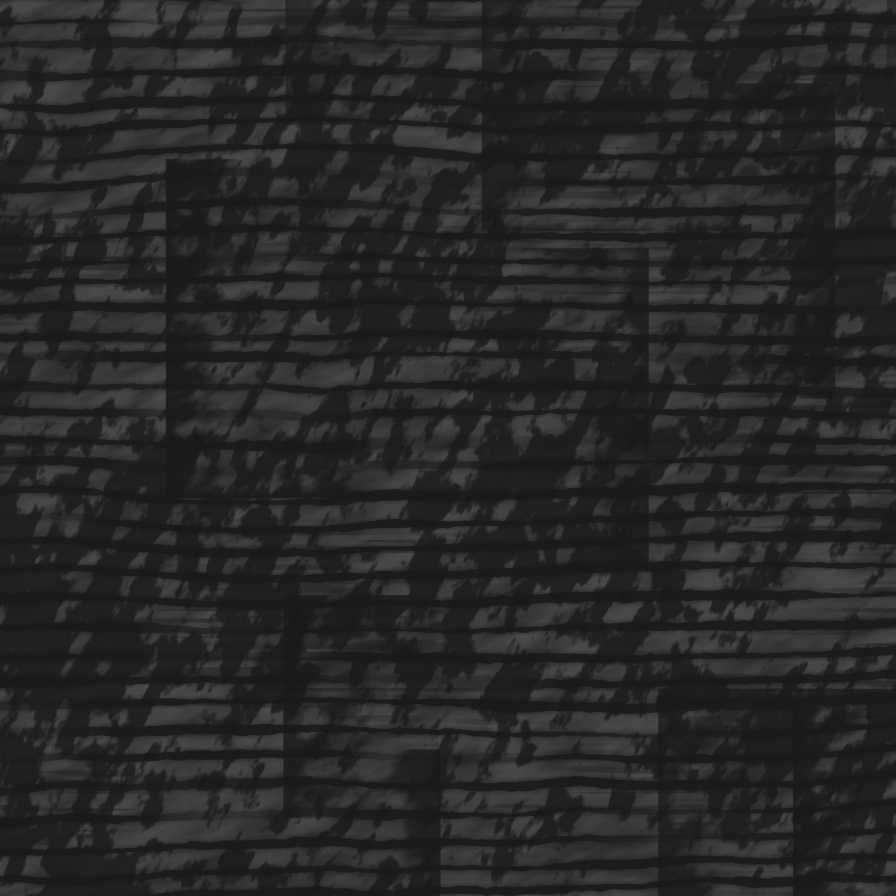
Reproduce this pattern procedurally as a WebGL 2 fragment shader.

```glsl
#version 300 es
precision highp float;
// Weathered charcoal boards: slanted smudges and leaf-like blots of fractal
// noise, crossed by rough dark grooves and by shadowed rectangular slabs.
// Every layer darkens one tone value, which then picks a grey from a ramp.

uniform vec2 u_resolution;
out vec4 outColor;

const vec3 SOOT = vec3(0.100, 0.100, 0.100);
const vec3 ASH = vec3(0.290, 0.279, 0.279);
const float BODY_TONE = 0.78;       // tone of the bare board
const float SMEAR_CONTRAST = 1.0;
const float BLOT_DEPTH = 0.82;
const float GROOVE_ROWS = 34.0;     // grooves per canvas height
const float GROOVE_DEPTH = 0.93;
const float STRAND_DEPTH = 0.45;
const float SLAB_GRID = 2.6;        // slabs per canvas height
const vec2 SLAB_MIN = vec2(0.35, 0.45);
const vec2 SLAB_MAX = vec2(0.95, 1.0);
const vec2 SLAB_FADE = vec2(0.15, 0.06);

float hash(vec2 p) {
    vec3 q = fract(vec3(p.xyx) * 0.1031);
    q += dot(q, q.yzx + 33.33);
    return fract((q.x + q.y) * q.z);
}

vec2 hash2(vec2 p) {
    return vec2(hash(p), hash(p + 71.7));
}

float noise(vec2 p) {
    vec2 i = floor(p), f = fract(p);
    f = f * f * (3.0 - 2.0 * f);
    float low = mix(hash(i), hash(i + vec2(1, 0)), f.x);
    float high = mix(hash(i + vec2(0, 1)), hash(i + vec2(1, 1)), f.x);
    return mix(low, high, f.y);
}

float fbm(vec2 p) {
    const mat2 TURN = mat2(1.6, 1.2, -1.2, 1.6);
    float sum = 0.0, gain = 0.5;
    for (int i = 0; i < 4; i++) {
        sum += gain * noise(p);
        p = TURN * p + 19.3;
        gain *= 0.5;
    }
    return sum / 0.9375;
}

// Coordinates along and across a direction given in radians.
vec2 along(vec2 p, float angle) {
    float c = cos(angle), s = sin(angle);
    return vec2(c * p.x + s * p.y, c * p.y - s * p.x);
}

// Upright, leaning blots that gather in broad patches.
float blots(vec2 p) {
    float crowd = fbm(p * vec2(5.0, 7.0) + 40.0) - 0.5;
    float leaf = fbm(along(p, 1.1) * vec2(32.0, 62.0));
    return smoothstep(0.46, 0.62, leaf + 0.55 * crowd);
}

// Wavy horizontal grooves with uneven width, ragged rims and a soft fringe.
float grooves(vec2 p) {
    float wave = noise(p * vec2(3.5, 5.0) + 8.0) + 0.3 * noise(p * vec2(14.0, 9.0));
    float y = p.y * GROOVE_ROWS - 0.5 * p.x + 0.8 * wave;
    float row = floor(y);
    float center = 0.5 + 0.3 * (hash(vec2(row, 3.0)) - 0.5);
    float swell = noise(vec2(p.x * 7.0, row * 5.3));
    float width = mix(0.03, 0.19, swell);
    float rim = 0.16 * (fbm(p * vec2(70.0, 150.0)) - 0.5);
    float dist = abs(fract(y) - center) + rim;
    float core = 1.0 - smoothstep(width, width + 0.09, dist);
    float fringe = 1.0 - smoothstep(width, width + 0.24, dist);
    float presence = smoothstep(0.12, 0.4, noise(vec2(p.x * 4.0, row * 9.7 + 2.0)));
    return max(core, 0.4 * fringe) * mix(0.35, 1.0, presence);
}

// Thin horizontal scratches, present only in some areas.
float strands(vec2 p) {
    float hair = noise(p * vec2(9.0, 260.0) + 5.0);
    float area = smoothstep(0.4, 0.65, fbm(p * vec2(3.0, 8.0) + 90.0));
    return smoothstep(0.5, 0.85, hair) * area;
}

// Scattered rectangles, crisp outside and fading inward from two edges.
float slabs(vec2 p) {
    vec2 pos = p * SLAB_GRID;
    float soft = SLAB_GRID / u_resolution.y;
    float grain = fbm(along(p, 0.6) * vec2(28.0, 48.0) + 60.0) - 0.5;
    float shade = 0.0;
    for (int j = -1; j <= 1; j++) {
        for (int i = -1; i <= 1; i++) {
            vec2 cell = floor(pos) + vec2(i, j);
            vec2 size = mix(SLAB_MIN, SLAB_MAX, hash2(cell + 13.0));
            vec2 q = pos - cell - hash2(cell + 29.0);
            vec2 flip = step(vec2(0.6, 0.35), hash2(cell + 47.0));
            q = mix(q, size - q, flip);
            vec2 rim = smoothstep(-soft, soft, min(q, size - q));
            vec2 fade = exp(-max(q, 0.0) / SLAB_FADE);
            float edge = max(fade.x, 0.75 * fade.y) + 1.3 * grain;
            float dark = max(smoothstep(0.2, 0.75, edge), 0.12);
            float strength = mix(0.4, 0.95, hash(cell + 83.0));
            shade = max(shade, rim.x * rim.y * dark * strength);
        }
    }
    return shade;
}

void main() {
    vec2 p = gl_FragCoord.xy / u_resolution.y;
    float smear = fbm(along(p, 0.4) * vec2(17.0, 52.0) + 30.0) - 0.5;
    float tone = BODY_TONE + SMEAR_CONTRAST * smear;
    tone *= 1.0 - BLOT_DEPTH * blots(p);
    tone *= 1.0 - STRAND_DEPTH * strands(p);
    tone *= 1.0 - slabs(p);
    tone *= 1.0 - GROOVE_DEPTH * grooves(p);
    outColor = vec4(mix(SOOT, ASH, clamp(tone, 0.0, 1.0)), 1.0);
}
```
